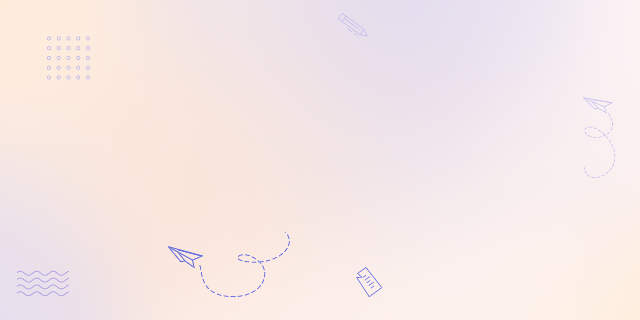
This background is drawn by a WebGL 1 fragment shader. Its source:

```glsl
precision highp float;
// Soft peach and lilac wash with thin line doodles: dots, waves, pen, note, paper planes.
// The wash is a normalised blend of Gaussian colour spots; the doodles are
// distance functions of segments, rings and dashed cubic curves.
uniform vec2 u_resolution;

const float FINE = 384.0; // drawing units per canvas height, used inside motifs
const vec3 PEACH = vec3(1.0, 0.93, 0.86);
const vec3 APRICOT = vec3(0.985, 0.89, 0.835);
const vec3 LILAC = vec3(0.885, 0.86, 0.935);
const vec3 MAUVE = vec3(0.94, 0.895, 0.915);
const vec3 BLUSH = vec3(0.995, 0.95, 0.935);
const vec3 INK = vec3(0.31, 0.36, 0.88);
const vec3 PALE_INK = vec3(0.73, 0.71, 0.93);
const vec3 WAVE_INK = vec3(0.64, 0.58, 0.88);

void spot(inout vec4 sum, vec2 p, vec2 centre, float radius, vec3 colour) {
  vec2 d = (p - centre) / radius;
  sum += vec4(colour, 1.0) * exp(-dot(d, d));
}

vec3 wash(vec2 p) {
  vec4 s = vec4(0.0);
  spot(s, p, vec2(0.0, 0.9), 0.38, PEACH);
  spot(s, p, vec2(0.3, 0.62), 0.32, vec3(0.99, 0.92, 0.875));
  spot(s, p, vec2(0.65, 0.42), 0.36, APRICOT);
  spot(s, p, vec2(0.75, 0.98), 0.32, MAUVE);
  spot(s, p, vec2(1.28, 0.98), 0.36, LILAC);
  spot(s, p, vec2(1.58, 0.95), 0.22, vec3(0.92, 0.89, 0.945));
  spot(s, p, vec2(1.3, 0.62), 0.32, vec3(0.92, 0.88, 0.92));
  spot(s, p, vec2(0.95, 0.55), 0.28, vec3(0.955, 0.9, 0.895));
  spot(s, p, vec2(2.0, 0.85), 0.34, vec3(0.99, 0.955, 0.96));
  spot(s, p, vec2(1.8, 0.5), 0.3, vec3(0.975, 0.935, 0.945));
  spot(s, p, vec2(1.5, 0.18), 0.42, BLUSH);
  spot(s, p, vec2(2.05, 0.0), 0.32, PEACH);
  spot(s, p, vec2(0.85, 0.0), 0.32, vec3(0.99, 0.94, 0.92));
  spot(s, p, vec2(0.0, 0.2), 0.34, vec3(0.905, 0.875, 0.935));
  return s.rgb / s.a;
}

vec2 turn(vec2 p, float angle) {
  float c = cos(angle), s = sin(angle);
  return vec2(c * p.x + s * p.y, c * p.y - s * p.x);
}

float segment(vec2 p, vec2 a, vec2 b) {
  vec2 v = b - a;
  return length(p - a - v * clamp(dot(p - a, v) / dot(v, v), 0.0, 1.0));
}

// Extends a pen line from the current point to the next one
void lineTo(inout float d, inout vec2 at, vec2 p, vec2 next) {
  d = min(d, segment(p, at, next));
  at = next;
}

// Dashed cubic; walked carries the arc length into the following curve
float dashes(vec2 p, vec2 a, vec2 b, vec2 c, vec2 e, float period, inout float walked) {
  float best = 1e3;
  vec2 last = a;
  for (int i = 1; i <= 14; i++) {
    float t = float(i) / 14.0, u = 1.0 - t;
    vec2 next = u*u*u*a + 3.0*u*u*t*b + 3.0*u*t*t*c + t*t*t*e;
    vec2 v = next - last;
    float len = length(v);
    float h = clamp(dot(p - last, v) / (len * len), 0.0, 1.0);
    float gap = max(abs(fract((walked + h * len) / period) - 0.5) - 0.3, 0.0) * period;
    best = min(best, length(p - last - v * h) + gap);
    walked += len;
    last = next;
  }
  return best;
}

// Paper plane with its nose at the origin
float plane(vec2 p) {
  float d = 1e3;
  vec2 at = vec2(0.0), hinge = vec2(29.0, -16.0), keel = vec2(20.0, -17.0);
  lineTo(d, at, p, vec2(41.0, -11.0));
  lineTo(d, at, p, hinge);
  lineTo(d, at, p, vec2(31.0, -25.0));
  lineTo(d, at, p, keel);
  lineTo(d, at, p, vec2(15.0, -18.0));
  lineTo(d, at, p, vec2(0.0));
  lineTo(d, at, p, hinge);
  d = min(d, segment(p, vec2(11.0, -6.0), keel));
  return min(d, segment(p, vec2(12.0, -4.0), vec2(39.0, -11.0)));
}

float pen(vec2 p) {
  vec2 q = vec2(p.x, abs(p.y)), at = vec2(-20.0, 0.0); // mirrored about its axis
  float d = segment(p, vec2(-13.0, 0.5), vec2(8.0, 0.5));
  lineTo(d, at, q, vec2(-19.0, 4.0));
  lineTo(d, at, q, vec2(13.0, 4.0));
  lineTo(d, at, q, vec2(21.0, 0.0));
  d = min(d, segment(q, vec2(-14.0, 0.0), vec2(-14.0, 4.0)));
  d = min(d, segment(q, vec2(13.0, 0.0), vec2(13.0, 4.0)));
  d = min(d, segment(p, vec2(-3.0, -7.0), vec2(3.0, -7.0)));
  return min(d, segment(p, vec2(7.0, -7.0), vec2(10.0, -7.0)));
}

float note(vec2 p) {
  float d = 1e3;
  vec2 fold = vec2(-14.0, 11.0), at = fold, across = vec2(0.81, 0.59);
  lineTo(d, at, p, vec2(-4.0, 18.0));
  lineTo(d, at, p, vec2(15.0, -6.0));
  lineTo(d, at, p, vec2(0.0, -17.0));
  lineTo(d, at, p, vec2(-15.0, 6.0));
  lineTo(d, at, p, vec2(-9.0, 6.5));
  lineTo(d, at, p, fold);
  for (int i = 0; i < 5; i++) { // ruled strokes of varied length
    float k = float(i);
    vec2 mid = vec2(-5.0, 8.0) + k * vec2(2.4, -3.2);
    d = min(d, segment(p, mid - across * 3.0, mid + across * (1.0 + 2.5 * mod(k, 2.0))));
  }
  return d;
}

float ringGrid(vec2 p) {
  vec2 cell = clamp(floor(p / 11.7 + 0.5), 0.0, 4.0);
  return abs(length(p - cell * 11.7) - 1.9);
}

float waves(vec2 p) {
  float row = clamp(floor(p.y / 8.2 + 0.5), 0.0, 3.0);
  float phase = (p.x - 23.0) * 0.318;
  float d = abs(p.y - row * 8.2 - 2.4 * cos(phase)) / sqrt(1.0 + 0.58 * pow(sin(phase), 2.0));
  return max(d, abs(p.x - 30.5) - 30.5);
}

float largeTrail(vec2 p) {
  float s = 0.0;
  float d = dashes(p, vec2(-41, 39), vec2(-36, 34), vec2(-44, 0), vec2(0), 8.5, s);
  d = min(d, dashes(p, vec2(0), vec2(38, 0), vec2(50, 34), vec2(24, 47), 8.5, s));
  d = min(d, dashes(p, vec2(24, 47), vec2(8, 56), vec2(-4, 44), vec2(16, 42), 8.5, s));
  return min(d, dashes(p, vec2(16, 42), vec2(52, 37), vec2(78, 60), vec2(63, 77), 8.5, s));
}

float smallTrail(vec2 p) {
  float s = 0.0;
  float d = dashes(p, vec2(29, 65), vec2(38, 57), vec2(38, 41), vec2(22, 37), 6.0, s);
  d = min(d, dashes(p, vec2(22, 37), vec2(10, 33), vec2(-2, 41), vec2(3, 47), 6.0, s));
  d = min(d, dashes(p, vec2(3, 47), vec2(12, 54), vec2(38, 34), vec2(38, 13), 6.0, s));
  return min(d, dashes(p, vec2(38, 13), vec2(38, -11), vec2(4, -23), vec2(1, 0), 6.0, s));
}

// Canvas point to motif units around an origin
vec2 local(vec2 p, float x, float y) { return (p - vec2(x, y)) * FINE; }

void ink(inout vec3 colour, vec3 tint, float d, float width) {
  float pixel = FINE / u_resolution.y;
  colour = mix(colour, tint, clamp((0.5 * width - d) / pixel + 0.5, 0.0, 1.0));
}

void main() {
  vec2 p = gl_FragCoord.xy / u_resolution.y;
  p.x *= 2.0 * u_resolution.y / u_resolution.x; // canvas spans 2 by 1
  vec3 colour = wash(p);
  ink(colour, PALE_INK, ringGrid(local(p, 0.153, 0.758)), 0.9);
  ink(colour, WAVE_INK, waves(local(p, 0.055, 0.082)), 0.9);
  ink(colour, PALE_INK, pen(turn(local(p, 1.104, 0.92), -0.63)), 0.7);
  ink(colour, INK, note(local(p, 1.154, 0.117)), 0.8);
  ink(colour, INK, plane(local(p, 0.526, 0.229)), 1.1);
  ink(colour, INK, largeTrail(local(p, 0.729, 0.073)), 1.0);
  ink(colour, PALE_INK, plane(turn(local(p, 1.823, 0.695), 0.09) / 0.83) * 0.83, 0.6);
  ink(colour, PALE_INK, smallTrail(local(p, 1.823, 0.477)), 0.7);
  gl_FragColor = vec4(colour, 1.0);
}
```
